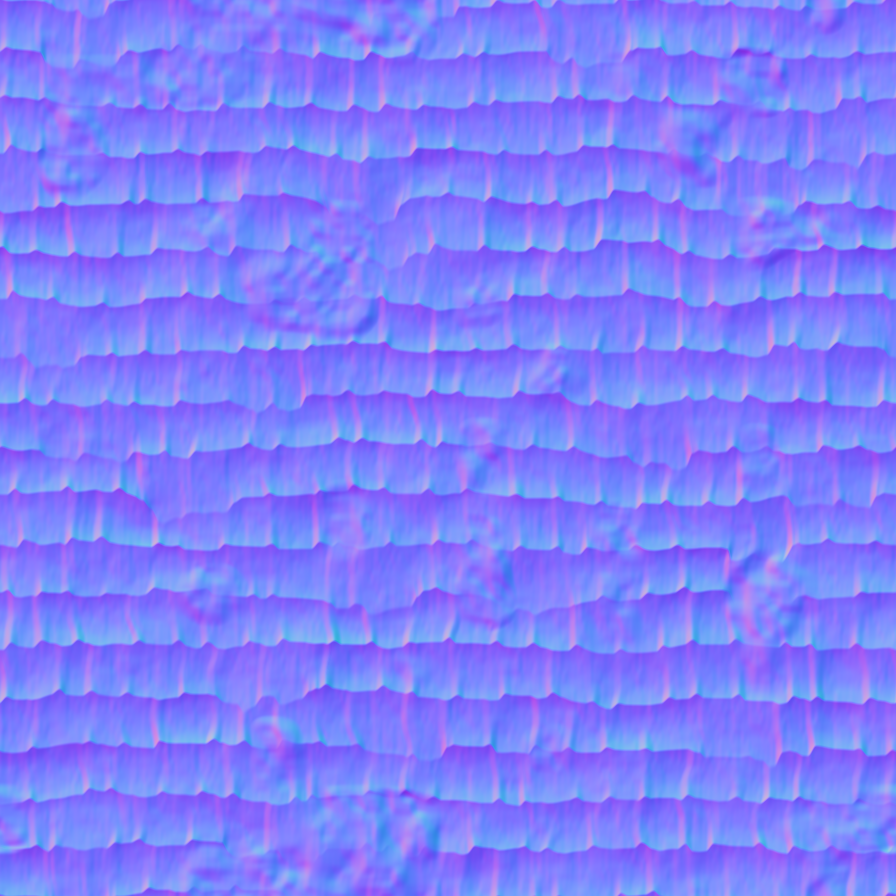
This texture map is drawn by a WebGL 2 fragment shader. Its source:

```glsl
#version 300 es
precision highp float;

uniform vec2 u_resolution;
out vec4 fragColor;

const float ROWS = 18.0;
const float COLUMNS = 22.0;
const float RELIEF = 0.0064;       // height of a shingle, in canvas widths
const float SAMPLE_STEP = 0.0016;  // half width of the slope filter
const float EDGE_JITTER = 0.6;     // variation of shingle widths
const float DROP = 0.26;           // variation of lower edges, in rows
const float LONG_DROP = 0.55;      // extra length of the odd long pair
const float LONG_SHARE = 0.1;
const float CORNER = 0.13;         // rounding of lower corners, in rows
const float CREASE = 0.09;         // softness where rows meet
const float THICKNESS_RANGE = 0.4;
const float GAP_DEPTH = 0.27;
const float GRAIN_DEPTH = 0.1;
const float LUMP_DEPTH = 0.24;
const float SWELL_DEPTH = 0.75;
const float DAMAGE_LUMPS = 1.5;
const vec2 WARP = vec2(0.009, 0.018);

float hash(vec2 cell, float seed) {
    uvec3 q = uvec3(ivec3(vec3(cell, seed))) * 1664525u + 1013904223u;
    q.x += q.y * q.z;
    q.y += q.z * q.x;
    q.z += q.x * q.y;
    q ^= q >> 16u;
    q.x += q.y * q.z;
    return float(q.x >> 8u) / 16777216.0;
}

// Value noise that wraps once per canvas
float noise(vec2 uv, vec2 period, float seed) {
    vec2 p = uv * period;
    vec2 cell = floor(p);
    vec2 f = p - cell;
    f = f * f * f * (f * (f * 6.0 - 15.0) + 10.0);
    vec2 lo = mod(cell, period);
    vec2 hi = mod(cell + 1.0, period);
    float bottom = mix(hash(lo, seed), hash(vec2(hi.x, lo.y), seed), f.x);
    float top = mix(hash(vec2(lo.x, hi.y), seed), hash(hi, seed), f.x);
    return mix(bottom, top, f.y);
}

vec2 wrapId(float column, float row) {
    return mod(vec2(column, row), vec2(COLUMNS, ROWS));
}

float edgeAt(float column, float row) {
    return column + (hash(wrapId(column, row), 1.0) - 0.5) * EDGE_JITTER;
}

float gapStrength(float column, float row) {
    return GAP_DEPTH * mix(0.2, 1.3, hash(wrapId(column, row), 2.0));
}

float dropOf(float column, float row) {
    vec2 id = wrapId(column, row);
    vec2 pairId = vec2(floor(id.x * 0.5), id.y);
    return DROP * hash(id, 4.0) + LONG_DROP * step(hash(pairId, 5.0), LONG_SHARE);
}

// Height of the shingle of one row, negative beyond its ends
float shingle(vec2 uv, float row) {
    float x = uv.x * COLUMNS + hash(wrapId(0.0, row), 3.0);
    float column = floor(x);
    if (x < edgeAt(column, row)) column -= 1.0;
    else if (x > edgeAt(column + 1.0, row)) column += 1.0;

    float fromLeft = x - edgeAt(column, row);
    float fromRight = edgeAt(column + 1.0, row) - x;
    float inside = smoothstep(0.0, 0.19, min(fromLeft, fromRight));

    // Lower end, joined to the neighbour at a rounded corner
    float neighbour = column + (fromLeft < fromRight ? -1.0 : 1.0);
    float ownDrop = dropOf(column, row);
    float cornerDrop = 0.5 * (ownDrop + dropOf(neighbour, row)) - CORNER;
    float lower = row - mix(cornerDrop, ownDrop, inside);
    float t = (uv.y * ROWS - lower) / (row + 1.06 - lower);
    float bulge = 1.0 - pow(abs(2.0 * t - 1.0), 2.1);

    // Gentle left flank, steep right flank
    float gap = gapStrength(column, row) * (1.0 - smoothstep(0.0, 0.5, fromLeft));
    gap += gapStrength(column + 1.0, row) * (1.0 - smoothstep(0.0, 0.2, fromRight));
    float thickness = 1.0 + (hash(wrapId(column, row), 6.0) - 0.5) * THICKNESS_RANGE * inside;
    return bulge * thickness - gap;
}

float softMax(float a, float b) {
    float h = max(CREASE - abs(a - b), 0.0) / CREASE;
    return max(a, b) + h * h * CREASE * 0.25;
}

float surfaceHeight(vec2 uv) {
    // Sagging rows and leaning sides
    vec2 bend = vec2(noise(uv, vec2(13.0, 25.0), 7.0), noise(uv, vec2(10.0, 9.0), 8.0));
    vec2 p = uv + (bend - 0.5) * WARP;
    float row = floor(p.y * ROWS);
    float tiles = softMax(shingle(p, row), shingle(p, row + 1.0));
    tiles = softMax(tiles, shingle(p, row - 1.0));

    // Broken patches
    float lumps = noise(p, vec2(34.0, 30.0), 9.0) - 0.5;
    float fineLumps = noise(p, vec2(83.0, 71.0), 10.0) - 0.5;
    float damage = smoothstep(0.66, 0.86, noise(p, vec2(13.0, 12.0), 11.0));
    float rubble = 0.4 + DAMAGE_LUMPS * (lumps + 0.3 * fineLumps);
    float height = mix(tiles, rubble, 0.75 * damage);

    // Upright wood grain, weathering and broad swelling
    float grain = noise(uv, vec2(140.0, 24.0), 12.0) - 0.5;
    float fineGrain = noise(uv, vec2(230.0, 90.0), 13.0) - 0.5;
    height += GRAIN_DEPTH * (grain + 0.5 * fineGrain) * (1.0 - 0.5 * damage);
    height += SWELL_DEPTH * (noise(uv, vec2(17.0, 15.0), 14.0) - 0.5);
    return height + LUMP_DEPTH * (lumps + 0.4 * fineLumps);
}

void main() {
    vec2 uv = gl_FragCoord.xy / u_resolution;
    vec2 dx = vec2(SAMPLE_STEP, 0.0);
    vec2 dy = dx.yx;
    vec2 rise = vec2(surfaceHeight(uv + dx) - surfaceHeight(uv - dx),
                     surfaceHeight(uv + dy) - surfaceHeight(uv - dy));
    vec2 slope = rise * RELIEF / (2.0 * SAMPLE_STEP);

    // Tangent-space normal with green pointing down
    vec3 normal = normalize(vec3(-slope.x, slope.y, 1.0));
    fragColor = vec4(normal * 0.5 + 0.5, 1.0);
}
```
